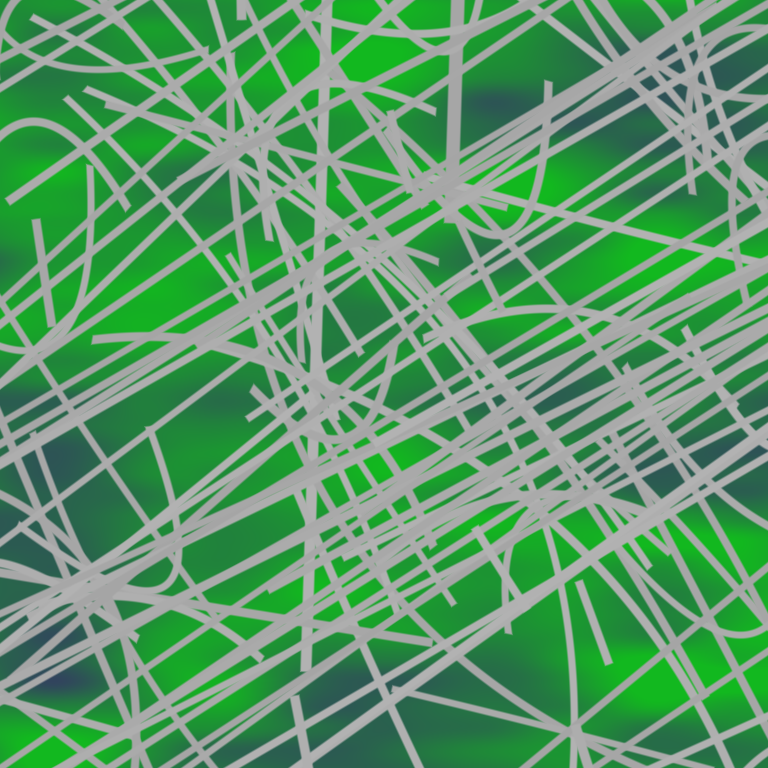
This pattern is drawn by a three.js fragment shader. Its source:

```glsl
// Tangle of grey strands and hairpin loops over streaky green and navy mottling.
varying vec2 vUv;

#define STRAND_HALF 0.0051
#define EDGE_SOFT 0.0017
#define BLOTCH_SCALE vec2(5.0, 11.0)
#define BLOTCH_CONTRAST 1.25
#define MAIN_ANGLE 0.60
#define CROSS_ANGLE -0.95
#define NAVY vec3(0.20, 0.24, 0.38)
#define GREEN vec3(0.07, 0.72, 0.12)
#define GREY_DARK 0.645
#define GREY_LIGHT 0.70
#define MAX_STRANDS 48

float hash1(float n) {
  return fract(sin(n * 12.9898 + 4.137) * 43758.5);
}

float hash2(vec2 p) {
  return fract(sin(dot(p, vec2(127.1, 311.7))) * 43758.5);
}

float valueNoise(vec2 p) {
  vec2 cell = floor(p);
  vec2 f = fract(p);
  f = f * f * (3.0 - 2.0 * f);
  float low = mix(hash2(cell), hash2(cell + vec2(1.0, 0.0)), f.x);
  float high = mix(hash2(cell + vec2(0.0, 1.0)), hash2(cell + 1.0), f.x);
  return mix(low, high, f.y);
}

// Horizontally stretched blotches with finer streaks
vec3 background(vec2 p) {
  float n = 0.74 * valueNoise(p * BLOTCH_SCALE + 3.7)
          + 0.26 * valueNoise(p * BLOTCH_SCALE * vec2(1.8, 3.0) + 19.3);
  float t = 0.60 + (n - 0.5) * BLOTCH_CONTRAST;
  return mix(NAVY, GREEN, clamp(t, 0.0, 1.0));
}

// Distance to a parabola of given bend, cut off at a radius; zero bend is a line
float strandDistance(vec2 p, float angle, float bend, float reach) {
  float c = cos(angle);
  float s = sin(angle);
  vec2 q = vec2(c * p.x + s * p.y, c * p.y - s * p.x);
  float slope = 2.0 * bend * q.x;
  float d = abs(q.y - bend * q.x * q.x) / sqrt(1.0 + slope * slope);
  return max(d, length(q) - reach);
}

// Paints one family of strands; the vec2 arguments are ranges
vec3 paintStrands(vec3 color, vec2 p, int count, float seed, float angle,
                  float spread, vec2 bendRange, vec2 reachRange, float halfWidth) {
  for (int i = 0; i < MAX_STRANDS; i++) {
    if (i >= count) break;
    float id = float(i);
    float key = seed * 71.3 + id * 7.31;
    // Even scatter with jitter
    vec2 jitter = vec2(hash1(key), hash1(key + 1.1)) * 0.3;
    vec2 center = fract(seed * vec2(0.37, 0.61) + id * vec2(0.7549, 0.5698) + jitter);
    center = center * 1.12 - 0.06;
    float turn = angle + spread * (hash1(key + 2.3) + hash1(key + 3.7) - 1.0);
    float pick = hash1(key + 4.9);
    float side = hash1(key + 5.3) < 0.5 ? -1.0 : 1.0;
    float bend = side * mix(bendRange.x, bendRange.y, pick * pick);
    float reach = mix(reachRange.x, reachRange.y, hash1(key + 6.1));
    float width = halfWidth * mix(0.85, 1.15, hash1(key + 6.7));
    float d = strandDistance(p - center, turn, bend, reach) - width;
    float mask = 1.0 - smoothstep(-EDGE_SOFT, EDGE_SOFT, d);
    float grey = mix(GREY_DARK, GREY_LIGHT, hash1(key + 5.9));
    color = mix(color, vec3(grey), mask);
  }
  return color;
}

void main() {
  vec2 p = vUv;
  vec3 color = background(p);
  // Thick near-vertical bars
  color = paintStrands(color, p, 3, 2.0, 1.53, 0.14, vec2(0.0), vec2(0.25, 0.55), STRAND_HALF * 1.6);
  // Gently bowed crossing strands
  color = paintStrands(color, p, 24, 5.0, CROSS_ANGLE, 0.40, vec2(0.0, 0.7), vec2(0.25, 0.75), STRAND_HALF);
  // Flat strands and wide arcs
  color = paintStrands(color, p, 5, 8.0, -0.22, 0.15, vec2(0.0, 0.1), vec2(0.2, 0.5), STRAND_HALF);
  color = paintStrands(color, p, 11, 11.0, -0.3, 1.0, vec2(1.5, 4.0), vec2(0.15, 0.33), STRAND_HALF);
  // Hairpin loops
  color = paintStrands(color, p, 15, 14.0, 0.4, 0.5, vec2(7.0, 24.0), vec2(0.09, 0.26), STRAND_HALF);
  // Dominant long diagonals
  color = paintStrands(color, p, 42, 17.0, MAIN_ANGLE, 0.20, vec2(0.0), vec2(0.35, 1.3), STRAND_HALF);
  // Short steep dashes
  color = paintStrands(color, p, 9, 20.0, -1.2, 0.45, vec2(0.0, 0.5), vec2(0.04, 0.075), STRAND_HALF * 1.1);
  gl_FragColor = vec4(color, 1.0);
}
```
